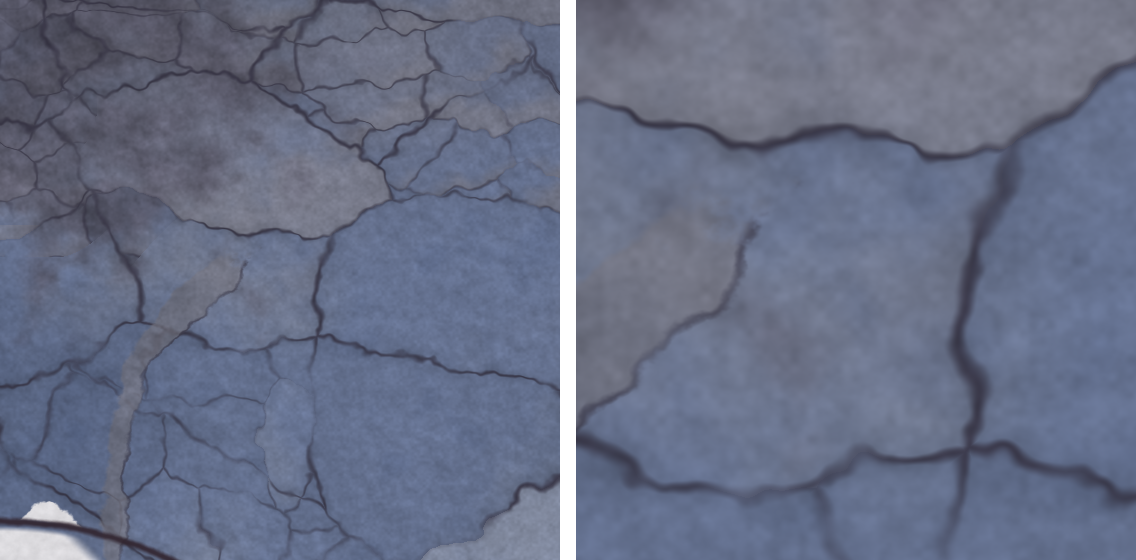
Left: the whole. Right: its middle third, enlarged.
Give the GLSL for this texture, as a Shadertoy shader.

```glsl
// Weathered blue rock face split by dark irregular cracks, browner at upper left.
// Warped Voronoi slabs are split again into smaller stones in places; layered
// noise stains them, and a tan ledge and a bright corner are laid on top.

const vec3 BLUE      = vec3(0.395, 0.445, 0.565);
const vec3 DEEP_BLUE = vec3(0.310, 0.360, 0.475);
const vec3 PALE      = vec3(0.465, 0.495, 0.570);
const vec3 GREY      = vec3(0.390, 0.400, 0.465);
const vec3 UMBER     = vec3(0.300, 0.295, 0.350);
const vec3 TAN       = vec3(0.445, 0.445, 0.490);
const vec3 CRACK     = vec3(0.200, 0.190, 0.250);
const vec3 BRIGHT    = vec3(0.860, 0.855, 0.870);

const float SLAB_FREQ   = 3.4;    // slabs across the canvas
const float STONE_SPLIT = 2.1;    // small stones per slab side
const float CRACK_WIDTH = 0.0085;
const float WARP        = 0.13;
const float RELIEF      = 0.22;
const float GRAIN       = 0.07;
const float EXPOSURE    = 1.05;

struct Cell { float edge; vec2 id; vec2 offset; };

vec2 hash22(vec2 p) {
    vec3 q = fract(vec3(p.xyx) * vec3(0.1031, 0.1030, 0.0973));
    q += dot(q, q.yzx + 33.33);
    return fract((q.xx + q.yz) * q.zy);
}

float noise(vec2 p) {
    vec2 i = floor(p), f = fract(p);
    f = f * f * (3.0 - 2.0 * f);
    float low  = mix(hash22(i).x, hash22(i + vec2(1, 0)).x, f.x);
    float high = mix(hash22(i + vec2(0, 1)).x, hash22(i + vec2(1, 1)).x, f.x);
    return mix(low, high, f.y);
}

float fbm(vec2 p) {
    float sum = 0.0, amp = 0.53;
    for (int k = 0; k < 4; k++) {
        sum += amp * noise(p);
        p = mat2(1.6, 1.2, -1.2, 1.6) * p + 7.3;
        amp *= 0.5;
    }
    return sum;
}

// Voronoi cell with the exact distance to its nearest border
Cell voronoi(vec2 p) {
    vec2 base = floor(p), f = fract(p), nearest = vec2(0.0), home = vec2(0.0);
    float best = 9.0;
    for (int j = -1; j <= 1; j++)
    for (int i = -1; i <= 1; i++) {
        vec2 g = vec2(i, j);
        vec2 r = g + 0.08 + 0.84 * hash22(base + g + 40.0) - f;
        float d = dot(r, r);
        if (d < best) { best = d; nearest = r; home = g; }
    }
    float edge = 9.0;
    for (int j = -2; j <= 2; j++)
    for (int i = -2; i <= 2; i++) {
        vec2 g = home + vec2(i, j);
        vec2 r = g + 0.08 + 0.84 * hash22(base + g + 40.0) - f;
        vec2 across = r - nearest;
        if (dot(across, across) > 0.0001)
            edge = min(edge, dot(0.5 * (r + nearest), normalize(across)));
    }
    return Cell(edge, base + home, -nearest);
}

float below(float limit, float soft, float v) {
    return 1.0 - smoothstep(limit - soft, limit + soft, v);
}

void mainImage(out vec4 fragColor, in vec2 fragCoord) {
    vec2 uv = fragCoord / iResolution.xy;
    float broad = fbm(uv * 4.0 + 3.0), mottled = fbm(uv * 13.0 + 20.0);
    float fine = fbm(uv * vec2(65.0, 80.0));

    // Slabs grow larger toward the bottom of the face
    vec2 p = uv + WARP * (vec2(fbm(uv * 4.5), fbm(uv * 4.5 + 31.0)) - 0.5);
    p += 0.018 * (vec2(noise(uv * 32.0), noise(uv * 32.0 + 9.0)) - 0.5);
    p += 0.007 * (vec2(noise(uv * 85.0), noise(uv * 85.0 + 9.0)) - 0.5);
    vec2 q = SLAB_FREQ * vec2(0.8 * p.x + 0.15 * p.y, p.y * (0.75 + 0.45 * p.y));
    Cell slab = voronoi(q);
    Cell stone = voronoi(q * STONE_SPLIT + 11.0);
    vec2 slabTone = hash22(slab.id + 5.0), stoneTone = hash22(stone.id + 71.0);
    float leftSide = 1.0 - smoothstep(0.1, 0.4, uv.x);
    float split = step(slabTone.y, 0.12 + 0.5 * smoothstep(0.4, 0.8, uv.y) + 0.4 * leftSide);
    float tone = mix(slabTone.x, stoneTone.x, 0.6 * split);

    // Stains: blue below, grey above, umber at upper left
    float gloom = 1.0 - smoothstep(0.16, 0.55, length(uv - vec2(0.08, 0.95)) + 0.7 * (0.5 - mottled));
    float upper = smoothstep(0.42, 0.95, uv.y + 0.4 * (broad - 0.5));
    float deep = leftSide * (1.0 - smoothstep(0.35, 0.6, uv.y));
    vec3 col = mix(BLUE, PALE, smoothstep(0.42, 0.75, 0.55 * broad + 0.3 * mottled + 0.25 * tone));
    col = mix(col, DEEP_BLUE, clamp(0.65 * deep + 0.5 * smoothstep(0.5, 0.75, mottled) * (1.0 - tone), 0.0, 1.0));
    col = mix(col, GREY, upper * (0.35 + 0.6 * tone));
    vec2 lean = mix(slab.offset, stone.offset, 0.7 * split);
    col = mix(col, TAN, 0.7 * smoothstep(0.0, 0.4, 0.5 * lean.x - lean.y + 0.6 * (mottled - 0.5)) * smoothstep(0.35, 0.65, uv.y));
    col = mix(col, UMBER, 0.8 * gloom);
    col *= 0.95 + 0.10 * tone;

    // Rough surface lit from above, with dark blotches in the umber part
    float bump = fbm(uv * 28.0) - fbm(uv * 28.0 + vec2(0.12, 0.22));
    col *= 1.0 + RELIEF * bump * (1.0 + gloom);
    col *= 1.0 + 0.35 * gloom * (fbm(uv * 24.0 + 60.0) - 0.5);

    // Thin broken cracks of uneven width, with soft shade beside them
    float slabEdge = slab.edge / SLAB_FREQ;
    float stoneEdge = stone.edge / (SLAB_FREQ * STONE_SPLIT);
    float width = CRACK_WIDTH * (0.35 + 0.5 * noise(uv * 17.0 + 4.0) + 0.5 * noise(uv * 60.0));
    float strength = smoothstep(0.22, 0.68, 0.75 * noise(uv * 7.0 + 50.0) + 0.25 * noise(uv * 40.0));
    float crack = (1.0 - smoothstep(0.0, width, slabEdge)) * (0.12 + 0.75 * strength);
    float minor = (1.0 - smoothstep(0.0, 0.8 * width, stoneEdge)) * split * (0.05 + 0.6 * strength);
    float shade = exp(-slabEdge * 85.0) + 0.6 * split * exp(-stoneEdge * 100.0);
    col *= 1.0 - 0.14 * min(shade, 1.0) * (0.3 + 0.7 * strength);
    col = mix(col, CRACK, max(crack, minor));

    // Tan ledge climbing to the right, shadowed along its lower side
    float spine = 0.2 + 0.09 * uv.y + 0.8 * max(uv.y - 0.33, 0.0) + 0.06 * (mottled - 0.5);
    float side = uv.x - spine + 0.014 * (fine - 0.5);
    float reach = below(0.54, 0.015, uv.y + 0.05 * (fine - 0.5));
    float halfWidth = 0.017 + 0.022 * smoothstep(0.3, 0.45, uv.y);
    vec3 ledge = TAN * (0.8 + 0.3 * mottled) * (1.0 + RELIEF * bump);
    col = mix(col, ledge, 0.7 * reach * below(halfWidth, 0.005, abs(side)));
    col = mix(col, CRACK, 0.6 * reach * strength * below(0.003, 0.003, abs(side - halfWidth)));

    // Grain
    col *= EXPOSURE * (1.0 + 2.0 * GRAIN * (fine - 0.5) + 0.14 * (mottled - 0.5));
    col *= 1.0 + GRAIN * (noise(uv * 190.0) - 0.5);

    // Bright corner crossed by a dark reddish rim
    float rim = 0.07 - 0.75 * uv.x * uv.x;
    float ragged = 0.05 * (mottled - 0.5) + 0.02 * (fine - 0.5);
    float patchTop = 0.103 - 14.0 * pow(uv.x - 0.09, 2.0) + ragged;
    float lower = below(rim - 0.014, 0.006, uv.y) * below(0.17, 0.02, uv.x + uv.y);
    float lit = max(below(patchTop, 0.004, uv.y) * smoothstep(rim, rim + 0.006, uv.y), lower);
    col = mix(col, BRIGHT + 0.1 * (fine - 0.5), lit);
    col = mix(col, vec3(0.19, 0.14, 0.18), 0.9 * below(0.006, 0.005, abs(uv.y - rim + ragged * 0.15)));

    fragColor = vec4(clamp(col, 0.0, 1.0), 1.0);
}
```
